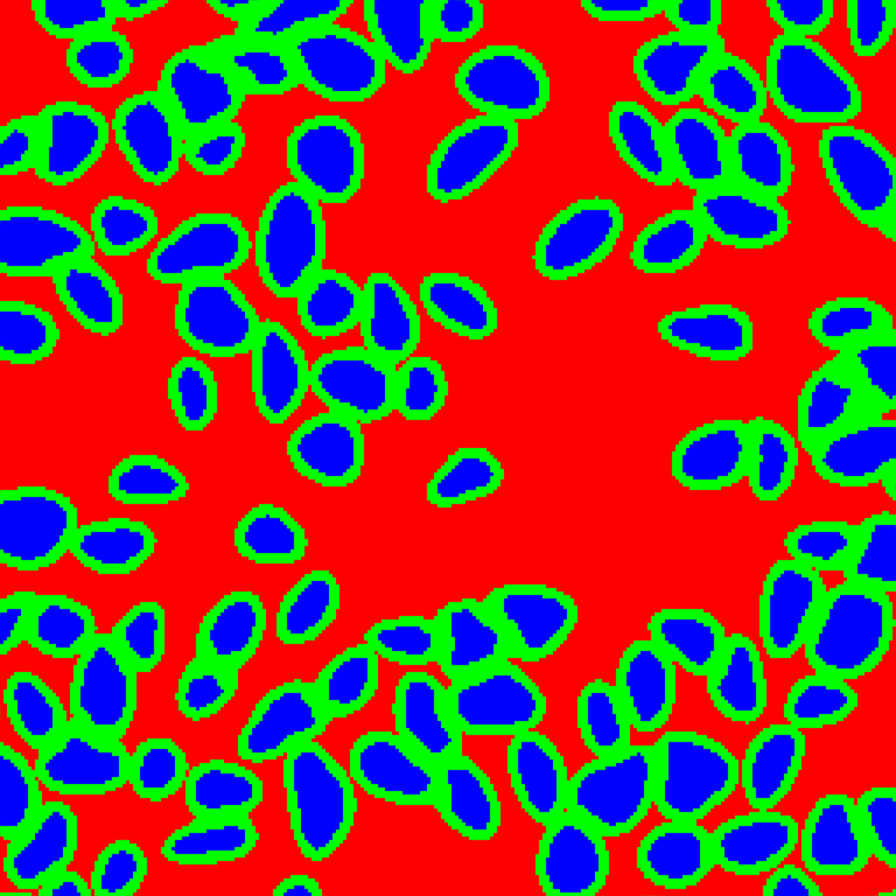
A three.js fragment shader for this pattern:

```glsl
varying vec2 vUv;

const vec3 GROUND_COLOR = vec3(1.0, 0.0, 0.0);
const vec3 RIM_COLOR = vec3(0.0, 1.0, 0.0);
const vec3 CORE_COLOR = vec3(0.0, 0.0, 1.0);

const float SPACING = 0.087;       // distance between grain sites
const float JITTER = 0.27;         // site offset, in spacings
const float MIN_SIZE = 0.032;      // mean grain radius
const float MAX_SIZE = 0.053;
const float MIN_ASPECT = 1.05;
const float MAX_ASPECT = 1.85;
const float LOBE = 0.10;           // strength of outline irregularity
const float RIM_WIDTH = 0.0124;
const float CONTACT = 2.0;         // rim between touching grains, in rims
const float GAP_FREQUENCY = 5.0;   // scale of the empty lanes
const float GAP_RANDOMNESS = 0.35;
const float GAP_LEVEL = 0.36;      // higher leaves more ground bare
const float BLOCKS = 256.0;        // stair steps across the canvas
const float BLOCK_SOFTNESS = 0.25; // blend at step edges, in blocks
const float TAU = 6.2831853;

float hash(vec2 p) {
  return fract(sin(dot(p, vec2(127.1, 311.7))) * 43758.5453);
}

float valueNoise(vec2 p) {
  vec2 i = floor(p);
  vec2 f = fract(p);
  f = f * f * (3.0 - 2.0 * f);
  float low = mix(hash(i), hash(i + vec2(1.0, 0.0)), f.x);
  float high = mix(hash(i + vec2(0.0, 1.0)), hash(i + 1.0), f.x);
  return mix(low, high, f.y);
}

// Approximate signed distance to a lobed ellipse, negative inside
float grainDistance(vec2 offset, vec2 id) {
  float angle = TAU * hash(id + 17.3);
  float size = mix(MIN_SIZE, MAX_SIZE, hash(id + 31.9));
  float stretch = sqrt(mix(MIN_ASPECT, MAX_ASPECT, hash(id + 47.1)));
  vec2 radii = size * vec2(stretch, 1.0 / stretch);
  float c = cos(angle);
  float s = sin(angle);
  vec2 q = mat2(c, -s, s, c) * offset + 0.00001;

  float theta = atan(q.y / radii.y, q.x / radii.x);
  float lobes = cos(3.0 * theta + TAU * hash(id + 59.7))
              + 0.6 * cos(2.0 * theta + TAU * hash(id + 73.3));
  float outline = 1.0 + LOBE * lobes * hash(id + 83.9);
  float k = length(q / radii);
  return (k - outline) * k / length(q / (radii * radii));
}

vec3 grainColor(vec2 p) {
  float nearest = 1.0;
  float second = 1.0;
  float baseRow = floor(p.y / SPACING);

  // Staggered sites, thinned by noise into clusters and lanes
  for (int j = -1; j <= 1; j++) {
    float row = baseRow + float(j);
    float shift = 0.5 * mod(row, 2.0);
    float baseColumn = floor(p.x / SPACING - shift);
    for (int i = -1; i <= 1; i++) {
      vec2 id = vec2(baseColumn + float(i), row);
      vec2 jitter = JITTER * (2.0 * vec2(hash(id + 3.7), hash(id + 9.2)) - 1.0);
      vec2 center = SPACING * (id + 0.5 + vec2(shift, 0.0) + jitter);
      float density = mix(valueNoise(center * GAP_FREQUENCY + 20.0),
                          hash(id + 97.4), GAP_RANDOMNESS);
      if (density > GAP_LEVEL) {
        float d = grainDistance(p - center, id);
        second = min(second, max(nearest, d));
        nearest = min(nearest, d);
      }
    }
  }

  // Core lies inside the rim and away from any touching grain
  float core = min(-nearest - RIM_WIDTH,
                   second - nearest - CONTACT * RIM_WIDTH);
  vec3 color = mix(GROUND_COLOR, RIM_COLOR, step(nearest, 0.0));
  return mix(color, CORE_COLOR, step(0.0, core));
}

void main() {
  // Stepped outlines, with a narrow blend between neighboring blocks
  vec2 grid = vUv * BLOCKS - 0.5;
  vec2 corner = (floor(grid) + 0.5) / BLOCKS;
  vec2 blend = smoothstep(0.5 - BLOCK_SOFTNESS, 0.5 + BLOCK_SOFTNESS, fract(grid));
  vec2 next = vec2(1.0 / BLOCKS, 0.0);

  vec3 lower = mix(grainColor(corner), grainColor(corner + next.xy), blend.x);
  vec3 upper = mix(grainColor(corner + next.yx), grainColor(corner + next.xx), blend.x);
  gl_FragColor = vec4(mix(lower, upper, blend.y), 1.0);
}
```
